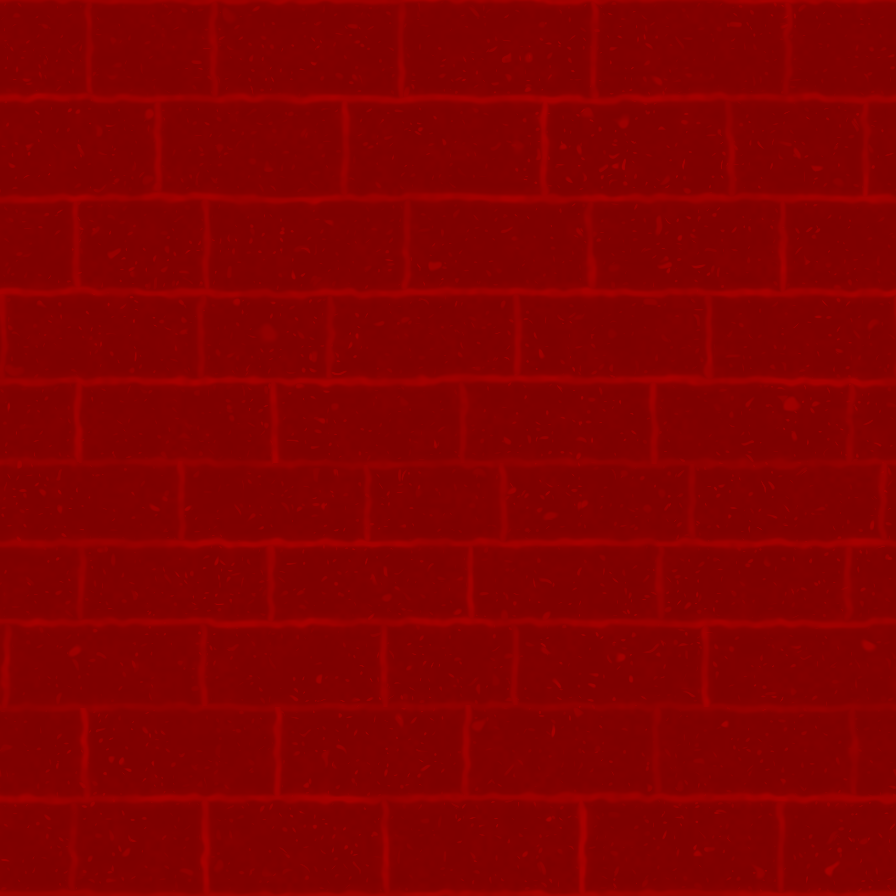
Reproduce this texture procedurally as a WebGL 1 fragment shader.

```glsl
precision highp float;
// Deep red brick wall: ten uneven courses, soft ragged mortar and speckled faces.
uniform vec2 u_resolution;

const float COURSES = 10.0;
const float BRICK_LENGTH = 0.214;
const float SHORT_CUT = 0.07;
const vec3 BRICK_RED = vec3(0.495, 0.0, 0.0);
const vec3 MORTAR_RED = vec3(0.65, 0.0, 0.0);

float hash(vec2 p) {
  p = fract(p * vec2(0.1031, 0.1137) + 0.071);
  p += dot(p, p.yx + 33.33);
  return fract((p.x + p.y) * p.x * 7.13);
}

// Value noise that tiles over the unit square
float noise(vec2 p, vec2 cells) {
  p *= cells;
  vec2 i = floor(p), f = fract(p);
  f *= f * (3.0 - 2.0 * f);
  vec2 a = mod(i, cells), b = mod(i + 1.0, cells);
  return mix(mix(hash(a), hash(vec2(b.x, a.y)), f.x),
             mix(hash(vec2(a.x, b.y)), hash(b), f.x), f.y);
}

// Top of a course, measured downwards; heights swell and shrink slowly
float courseTop(float course) {
  float t = course / COURSES;
  return t + 0.008 + 0.019 * cos(6.28318 * (t - 0.33));
}

// Every third bed joint in the lower half is worn faint
float bedStrength(float course) {
  float worn = step(4.5, course) * step(1.5, mod(course, 3.0));
  return mix(0.92, 0.48, worn);
}

// Soft ridge with a bright core and a dim skirt
float ridge(float dist, float halfWidth, float blur) {
  float core = 1.0 - smoothstep(halfWidth * 0.2, halfWidth + blur, dist);
  float skirt = 1.0 - smoothstep(0.0, halfWidth * 2.8, dist);
  return 0.72 * core + 0.28 * skirt;
}

// Upright joints of one course: full bricks and a single short one
float headJoints(float x, float course, float blur) {
  float odd = mod(course, 2.0);
  float shifted = step(mod(course, 4.0), 1.5);
  float start = mix(0.092, mix(0.006, 0.168 + 0.006 * course, shifted), odd);
  float sag = course - 4.5;
  float shortOne = mix(1.0 + 4.0 * step(3.0, course), floor(2.0 + sag * sag / 6.0), odd);
  float joint = 0.0;
  for (int i = 0; i < 5; i++) {
    vec2 id = vec2(float(i) + 3.0, course + 17.0);
    float centre = start + BRICK_LENGTH * float(i) - SHORT_CUT * step(shortOne, float(i));
    centre += 0.014 * (hash(id) - 0.5);
    float dist = abs(fract(x - centre + 0.5) - 0.5);
    float strength = mix(0.5, 0.95, hash(id + 41.0));
    joint = max(joint, strength * ridge(dist, 0.005, blur));
  }
  return joint;
}

// One randomly turned, stretched chip in some of the grid cells
float chips(vec2 p, float cells, float density, float blur) {
  vec2 g = p * cells;
  vec2 id = mod(floor(g), cells);
  vec2 d = fract(g) - 0.35 - 0.3 * vec2(hash(id + 7.0), hash(id + 19.0));
  float angle = 6.28318 * hash(id + 31.0);
  float c = cos(angle), s = sin(angle);
  d = vec2(c * d.x + s * d.y, c * d.y - s * d.x);
  d.y *= mix(1.0, 2.6, hash(id + 53.0));
  float size = hash(id + 67.0);
  float radius = mix(0.16, 0.34, size * size);
  float shape = 1.0 - smoothstep(radius * 0.4, radius + blur * cells * 0.4, length(d));
  return shape * step(hash(id + 83.0), density) * mix(0.3, 0.9, hash(id + 97.0));
}

void main() {
  vec2 uv = gl_FragCoord.xy / u_resolution;
  vec2 p = vec2(uv.x, 1.0 - uv.y);
  float blur = 1.0 / min(u_resolution.x, u_resolution.y);

  // Hand-laid wobble, broad for the courses and fine for ragged edges
  vec2 broad = vec2(noise(p, vec2(9.0)), noise(p + 0.37, vec2(9.0))) - 0.5;
  vec2 fine = vec2(noise(p, vec2(75.0)), noise(p + 0.61, vec2(75.0))) - 0.5;
  vec2 q = p + 0.004 * broad + 0.005 * fine;

  // Find the course holding this point
  float course = -1.0;
  for (int i = 0; i <= 10; i++) {
    course += step(courseTop(float(i)), q.y);
  }
  float above = q.y - courseTop(course);
  float below = courseTop(course + 1.0) - q.y;
  float row = mod(course, COURSES);

  // Mortar, fading and crumbling unevenly along its length
  float beds = max(bedStrength(row) * ridge(above, 0.0053, blur),
                   bedStrength(mod(row + 1.0, COURSES)) * ridge(below, 0.0053, blur));
  float wear = mix(0.6, 1.1, noise(p, vec2(23.0))) * mix(0.75, 1.15, noise(p, vec2(110.0)));
  float mortar = max(beds, headJoints(q.x, row, blur)) * wear;

  // Chips gather in patches; a few large ones stand out
  vec2 rough = p + 0.011 * fine;
  float patches = mix(0.4, 0.95, smoothstep(0.2, 0.75, noise(p, vec2(13.0))));
  float speckle = chips(rough, 84.0, 0.5, blur) * patches;
  speckle = max(speckle, chips(rough + 0.23, 52.0, 0.26, blur) * patches);
  speckle = max(speckle, chips(rough + 0.41, 25.0, 0.09, blur));

  // Faint grain over the brick faces
  float grain = 0.2 * noise(p, vec2(170.0)) * noise(p, vec2(47.0));
  float light = clamp(max(mortar, speckle) + grain, 0.0, 1.0);
  gl_FragColor = vec4(mix(BRICK_RED, MORTAR_RED, light), 1.0);
}
```
